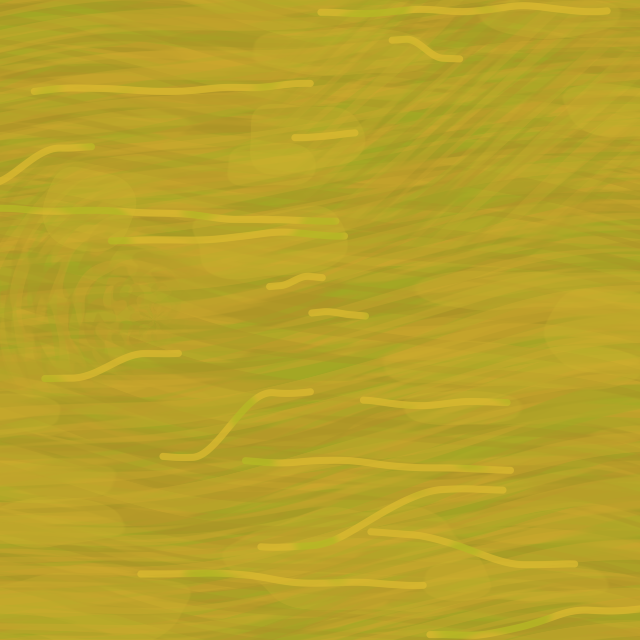
Write a WebGL 2 fragment shader that draws this texture.

```glsl
#version 300 es
precision highp float;
// Ochre and olive brushwork: translucent streaks of stretched gradient noise,
// local patches of diagonal and curved hatching, pale soft-shaped washes,
// and a few long bright strokes that bend once and end in round caps.

#define STREAK_LAYERS 12
#define STREAK_OPACITY 0.38
#define STREAK_TILT 0.46
#define HATCH_OPACITY 0.30
#define WASH_COUNT 17
#define WASH_OPACITY 0.30
#define STROKE_COUNT 17
#define STROKE_RADIUS 0.0055
#define STROKE_OPACITY 0.74
#define EDGE 0.0010

uniform vec2 u_resolution;
out vec4 fragColor;

const vec3 OCHRE = vec3(0.705, 0.610, 0.155);
const vec3 UMBER = vec3(0.668, 0.572, 0.148);
const vec3 OLIVE = vec3(0.622, 0.668, 0.138);
const vec3 GOLD = vec3(0.808, 0.662, 0.178);
const vec3 PALE = vec3(0.800, 0.712, 0.180);
const vec3 LIME = vec3(0.715, 0.730, 0.140);
const vec3 BRIGHT = vec3(0.860, 0.730, 0.185);

vec2 hash2(vec2 c) {
  vec3 q = fract(c.xyx * vec3(0.1031, 0.1030, 0.0973));
  q += dot(q, q.yzx + 33.33);
  return fract((q.xx + q.yz) * q.zy);
}

float cornerSlope(vec2 cell, vec2 offset) {
  float a = 6.2832 * hash2(cell).x;
  return dot(vec2(cos(a), sin(a)), offset);
}

float gradientNoise(vec2 p) {
  vec2 i = floor(p), f = p - i;
  vec2 w = f * f * f * (f * (f * 6.0 - 15.0) + 10.0);
  vec2 e = vec2(1.0, 0.0);
  return mix(mix(cornerSlope(i, f), cornerSlope(i + e, f - e), w.x),
             mix(cornerSlope(i + e.yx, f - e.yx), cornerSlope(i + 1.0, f - 1.0), w.x), w.y);
}

vec2 rotate(vec2 p, float a) {
  return vec2(cos(a) * p.x + sin(a) * p.y, cos(a) * p.y - sin(a) * p.x);
}

// Coverage of crisp streaks running along x, with an even edge width
float streaks(vec2 p, vec2 frequency, float seed) {
  float soft = EDGE * frequency.y;
  float n = gradientNoise(p * frequency + seed * vec2(17.3, 31.7));
  return smoothstep(-soft, soft, n - 0.06);
}

vec3 layerColor(int i) {
  return i % 3 == 0 ? OLIVE : (i % 3 == 1 ? UMBER : GOLD);
}

// Height of a stroke: flat, one bend, flat again, with a slight wobble
float strokeHeight(float x, float start, float span, float rise, float seed) {
  float t = (x - start) / span;
  return rise * smoothstep(0.2, 0.75, t) + 0.014 * gradientNoise(vec2(x * 8.0, seed * 9.7));
}

float strokeDistance(vec2 p, float start, float span, float rise, float seed) {
  float x = clamp(p.x, start, start + span);
  float y = strokeHeight(x, start, span, rise, seed);
  float slope = (strokeHeight(x + 0.002, start, span, rise, seed) - y) / 0.002;
  float across = (p.y - y) / sqrt(1.0 + slope * slope);
  return x == p.x ? abs(across) : length(p - vec2(x, y));
}

void main() {
  vec2 p = gl_FragCoord.xy / u_resolution.y;
  vec3 color = OCHRE;

  // Broad to fine streaks, mostly level, gently bowed and crossing
  vec2 bowed = p + vec2(0.0, 0.08 * gradientNoise(p * vec2(1.6, 2.3) + 4.0));
  for (int i = 0; i < STREAK_LAYERS; i++) {
    float k = float(i);
    vec2 h = hash2(vec2(k + 2.0, 7.0));
    vec2 frequency = vec2(1.4 + 1.8 * h.y, 12.0 + 4.2 * k);
    float cover = streaks(rotate(bowed, (h.x - 0.5) * STREAK_TILT), frequency, k + 1.0);
    color = mix(color, layerColor(i), cover * STREAK_OPACITY);
  }

  // Diagonal hatching at upper right, curved hatching at left
  float diagonalZone = 1.0 - smoothstep(0.16, 0.32, length((p - vec2(0.73, 0.83)) * vec2(0.9, 1.2)));
  vec2 fromSwirl = p - vec2(0.24, 0.50);
  float swirlZone = 1.0 - smoothstep(0.08, 0.24, length(p - vec2(0.10, 0.58)));
  vec2 arc = vec2(atan(fromSwirl.y, -fromSwirl.x), length(fromSwirl));
  for (int i = 0; i < 3; i++) {
    float k = float(i) + 20.0;
    float diagonal = streaks(rotate(p, 0.62 + 0.06 * float(i)), vec2(2.4, 54.0), k);
    float curved = streaks(arc, vec2(1.8, 46.0), k + 5.0);
    color = mix(color, layerColor(i), diagonal * diagonalZone * HATCH_OPACITY);
    color = mix(color, layerColor(i), curved * swirlZone * HATCH_OPACITY);
  }

  // Pale washes: wobbly flattened ovals
  for (int i = 0; i < WASH_COUNT; i++) {
    float k = float(i);
    vec2 h = hash2(vec2(k, 41.0)), s = hash2(vec2(k, 67.0));
    vec2 center = vec2(h.x, (k + h.y) / float(WASH_COUNT));
    vec2 size = vec2(0.06 + 0.15 * s.x, 0.026 + 0.05 * s.y * s.y);
    vec2 q = abs(p - center) / size;
    float radius = pow(dot(q * q * q, vec2(1.0)), 1.0 / 3.0);
    float d = (radius - 1.0 + 0.4 * gradientNoise(p * vec2(9.0, 12.0) + k * 5.3)) * size.y;
    float cover = 1.0 - smoothstep(-EDGE, EDGE, d);
    color = mix(color, mix(PALE, GOLD, 0.5 * s.x), cover * WASH_OPACITY);
  }

  // Bright bending strokes, shifting between gold and lime
  float tint = smoothstep(0.05, 0.3, gradientNoise(p * vec2(9.0, 14.0) + 50.0));
  vec3 strokeColor = mix(BRIGHT, LIME, tint);
  for (int i = 0; i < STROKE_COUNT; i++) {
    float k = float(i);
    vec2 h = hash2(vec2(k, 113.0)), s = hash2(vec2(k, 151.0));
    float span = 0.08 + 0.5 * s.x * sqrt(s.x);
    float start = mix(-0.08, 1.05 - 0.6 * span, h.x);
    float bend = 2.0 * s.y - 1.0;
    float rise = bend * abs(bend) * min(0.11, 0.5 * span);
    float base = (k + 0.2 + 0.6 * h.y) / float(STROKE_COUNT) - 0.5 * rise;
    float d = strokeDistance(p - vec2(0.0, base), start, span, rise, k + 1.0);
    float cover = 1.0 - smoothstep(-EDGE, EDGE, d - STROKE_RADIUS);
    color = mix(color, strokeColor, cover * STROKE_OPACITY);
  }

  fragColor = vec4(color, 1.0);
}
```
